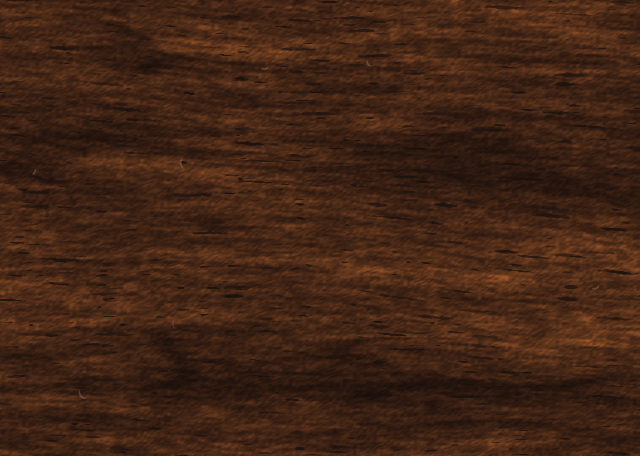
Reproduce this texture procedurally as a WebGL 2 fragment shader.

```glsl
#version 300 es
precision highp float;
// Dark brown wood with fine horizontal grain, ragged black pores and faint lint.

uniform vec2 u_resolution;
out vec4 fragColor;

const float TAU = 6.2831853;

// Colours
const vec3 WOOD = vec3(0.252, 0.140, 0.080);
const vec3 TONE_RESPONSE = vec3(1.0, 1.0, 0.76);
const vec3 PORE = vec3(0.085, 0.058, 0.052);
const vec3 LINT = vec3(0.52, 0.44, 0.37);

// Grain direction and tone strengths (logarithmic brightness)
const float SLOPE = 0.045;
const float WARP = 0.022;
const float BAND_PERIOD = 0.5;
const float BAND_PEAK = 0.95;
const float BAND_TONE = 0.13;
const float PATCH_TONE = 0.26;
const float STREAK_TONE = 0.23;
const float LINE_TONE = 0.20;
const float FIBRE_TONE = 0.22;
const float GRAIN_TONE = 0.22;
const float VEIN_TONE = 0.40;

// Scattered parts, sizes in canvas heights
const vec2 LONG_CELL = vec2(0.14, 0.030);
const vec2 LONG_HALF = vec2(0.034, 0.0034);
const vec2 SHORT_CELL = vec2(0.06, 0.018);
const vec2 SHORT_HALF = vec2(0.013, 0.0021);
const float PORE_SHARE = 0.36;
const float LINT_CELL = 0.24;
const float LINT_SHARE = 0.35;

// Integer hash giving two values from 0 to 1
vec2 hash2(vec2 cell) {
  uvec2 v = uvec2(ivec2(cell)) * 1664525u + 1013904223u;
  v.x += v.y * 1664525u;
  v.y += v.x * 1664525u;
  v ^= v >> 16u;
  v.x += v.y * 1664525u;
  v.y += v.x * 1664525u;
  v ^= v >> 16u;
  return vec2(v >> 8u) / 16777216.0;
}

// Smooth value noise from -1 to 1
float noise(vec2 p) {
  vec2 i = floor(p), f = fract(p);
  f = f * f * (3.0 - 2.0 * f);
  float low = mix(hash2(i).x, hash2(i + vec2(1, 0)).x, f.x);
  float high = mix(hash2(i + vec2(0, 1)).x, hash2(i + vec2(1, 1)).x, f.x);
  return 2.0 * mix(low, high, f.y) - 1.0;
}

// Slim dark dashes with torn edges, one candidate per cell
float pores(vec2 p, vec2 cellSize, vec2 halfSize, float seed) {
  vec2 home = floor(p / cellSize);
  float ragged = 0.35 * noise(p * vec2(70, 210)) + 0.25 * noise(p * vec2(160, 330));
  float cover = 0.0;
  for (int y = -1; y <= 1; y++) {
    for (int x = -1; x <= 1; x++) {
      vec2 cell = home + vec2(x, y);
      vec2 place = hash2(cell + seed);
      vec2 kind = hash2(cell + seed + 57.0);
      vec2 centre = (cell + place) * cellSize;
      float share = PORE_SHARE * (1.0 + 0.9 * noise(centre * vec2(3, 6) + seed));
      vec2 size = halfSize * mix(vec2(0.4, 0.55), vec2(1.6, 1.5), vec2(kind.y, place.x));
      vec2 q = p - centre;
      q.y += 0.05 * (place.y - 0.5) * q.x;
      float dash = 1.0 - smoothstep(0.45, 1.15, length(q / size) + ragged);
      cover = max(cover, dash * step(kind.x, share) * mix(0.45, 1.0, place.y));
    }
  }
  return cover;
}

// Rare, short, curved pale hairs
float lint(vec2 p, float pixel) {
  vec2 cell = floor(p / LINT_CELL);
  vec2 place = hash2(cell + 311.0), kind = hash2(cell + 733.0);
  vec2 q = p - (cell + 0.2 + 0.6 * place) * LINT_CELL;
  float angle = TAU * kind.y;
  q = mat2(cos(angle), -sin(angle), sin(angle), cos(angle)) * q;
  q.y += 35.0 * q.x * q.x;
  float halfLength = mix(0.006, 0.015, place.x);
  float hair = 1.0 - smoothstep(0.0004, 0.0004 + 1.4 * pixel, abs(q.y));
  float ends = 1.0 - smoothstep(0.6, 1.0, abs(q.x) / halfLength);
  return hair * ends * step(kind.x, LINT_SHARE) * mix(0.25, 0.6, place.y);
}

void main() {
  vec2 p = gl_FragCoord.xy / u_resolution.y;
  vec2 g = p + vec2(0.0, SLOPE * p.x + WARP * noise(p * vec2(1.6, 2.5) + 9.0));
  g.y += 0.004 * noise(p * vec2(6, 9) + 31.0);

  // Broad light and dark bands, then patches
  float tone = BAND_TONE * cos(TAU * (g.y - BAND_PEAK) / BAND_PERIOD);
  tone += PATCH_TONE * (0.7 * noise(g * vec2(1.7, 6) + 3.0) + 0.6 * noise(g * vec2(4, 17) + 71.0));

  // Long streaks down to short fibres and slanting surface grain
  tone += STREAK_TONE * noise(g * vec2(4.5, 48) + 17.0);
  tone += LINE_TONE * noise(g * vec2(11, 115) + 43.0);
  tone += FIBRE_TONE * noise(g * vec2(38, 175) + 83.0);
  vec2 slanted = vec2(p.x, p.y - 0.35 * p.x);
  tone += GRAIN_TONE * noise(slanted * vec2(135, 270) + 127.0);

  // Thin meandering veins that fade in and out
  float vein = 1.0 - smoothstep(0.0, 0.13, abs(noise(g * vec2(1.8, 15) + 211.0)));
  tone -= VEIN_TONE * vein * smoothstep(0.0, 0.7, noise(g * vec2(2.5, 9) + 151.0));

  vec3 colour = WOOD * exp(tone * TONE_RESPONSE);
  float dark = max(pores(g, LONG_CELL, LONG_HALF, 19.0), pores(g, SHORT_CELL, SHORT_HALF, 401.0));
  colour = mix(colour, PORE, 0.85 * dark);
  colour = mix(colour, LINT, lint(p, 1.0 / u_resolution.y));
  fragColor = vec4(colour, 1.0);
}
```
